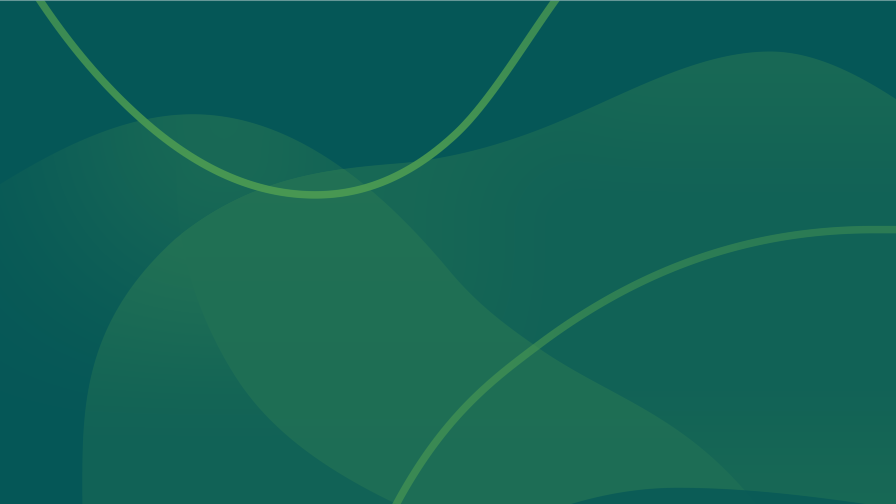
Reproduce this background procedurally as a Shadertoy shader.

```glsl
// Translucent green hills over deep teal, crossed by two rounded ribbons.
// Outlines are chained cubic Hermite curves on a 16 x 9 canvas grid; each
// layer adds coverage towards one accent green, softened by broad gradients.

const vec2 GRID = vec2(16.0, 9.0);
const vec3 TEAL = vec3(0.02, 0.34, 0.34);
const vec3 LEAF = vec3(0.30, 0.60, 0.315);
const vec3 RIBBON = vec3(0.29, 0.60, 0.32);
const vec3 RIM = vec3(0.50, 0.66, 0.66);

// Knots hold (position, value, slope); returns (value, slope) at x.
// Beyond the end knots the curve continues as a straight line.
vec2 hermite(float x, vec3 a, vec3 b) {
    float span = b.x - a.x;
    float s = (x - a.x) / span;
    float t = clamp(s, 0.0, 1.0);
    float rise = b.y - a.y;
    float m0 = a.z * span;
    float m1 = b.z * span;
    float c2 = 3.0 * rise - 2.0 * m0 - m1;
    float c3 = m0 + m1 - 2.0 * rise;
    float value = a.y + t * (m0 + t * (c2 + t * c3));
    float slope = m0 + t * (2.0 * c2 + 3.0 * t * c3);
    return vec2(value + (s - t) * slope, slope / span);
}

vec2 curve3(float x, vec3 a, vec3 b, vec3 c) {
    return x < b.x ? hermite(x, a, b) : hermite(x, b, c);
}

vec2 curve5(float x, vec3 a, vec3 b, vec3 c, vec3 d, vec3 e) {
    return x < c.x ? curve3(x, a, b, c) : curve3(x, c, d, e);
}

// Approximate signed distance, positive below the curve.
float below(float y, vec2 curve) {
    return (curve.x - y) / sqrt(1.0 + curve.y * curve.y);
}

float cover(float dist, float pixel) {
    return smoothstep(-0.5 * pixel, 0.5 * pixel, dist);
}

float stroke(float dist, float halfWidth, float pixel) {
    return cover(halfWidth - abs(dist), pixel);
}

void mainImage(out vec4 fragColor, in vec2 fragCoord) {
    vec2 p = fragCoord / iResolution.xy * GRID;
    float pixel = 1.3 * GRID.y / iResolution.y;

    // Left hill, descending to the lower right
    float hillDist = below(p.y, curve5(p.x,
        vec3(0.0, 5.71, 0.62), vec3(3.44, 6.96, 0.0), vec3(8.02, 4.17, -1.2),
        vec3(9.58, 2.81, -0.70), vec3(13.5, 0.0, -1.25)));
    float hill = cover(hillDist, pixel);

    // Wide wave: a steep left flank, then a rolling crest
    float flankDist = -below(p.x, hermite(p.y,
        vec3(0.0, 1.47, 0.0), vec3(4.73, 3.125, 1.1)));
    float crestDist = below(p.y, curve5(p.x,
        vec3(3.125, 4.73, 0.82), vec3(7.08, 6.08, 0.08), vec3(9.79, 6.75, 0.4),
        vec3(13.75, 8.08, 0.0), vec3(16.0, 7.23, -0.65)));
    float waveDist = p.x < 3.125 ? (p.y < 4.73 ? flankDist : -1.0) : crestDist;
    float wave = cover(waveDist, pixel);

    // Inner leaf boundary and the dark swell at the foot
    float leafDist = -below(p.x, curve3(p.y,
        vec3(0.0, 7.08, -2.1), vec3(2.33, 4.17, -0.62), vec3(5.88, 3.15, 0.0)));
    float leaf = cover(leafDist, pixel) * hill;
    float swell = cover(below(p.y, curve3(p.x,
        vec3(10.2, 0.0, 0.3), vec3(12.1, 0.29, 0.0), vec3(16.0, -0.08, -0.15))), pixel);

    // Layer gradients
    float spread = (p.x - 4.0) / 3.4;
    float hillTint = 0.27 * exp(-spread * spread) * smoothstep(1.0, 6.8, p.y);
    float leftGlow = 0.09 * smoothstep(10.5, 6.5, p.x) * smoothstep(0.5, 4.5, p.y);
    float crestGlow = 0.10 * smoothstep(5.0, 8.2, p.y) * smoothstep(6.0, 12.0, p.x);
    float footGlow = 0.09 * smoothstep(2.5, 0.0, p.y) * smoothstep(6.0, 10.0, p.x);
    float waveTint = 0.165 + leftGlow + crestGlow + footGlow;
    float tint = 1.0 - (1.0 - hill * hillTint) * (1.0 - wave * waveTint);
    float leafTint = 0.33 + 0.010 * p.y;
    tint += 0.015 * leaf * (1.0 - wave) * smoothstep(6.6, 5.6, p.y);
    tint = mix(tint, leafTint, leaf * wave);
    tint *= mix(1.0, 0.25, swell);
    vec3 color = mix(TEAL, LEAF, tint);

    // Ribbons
    float bowl = stroke(below(p.y, curve5(p.x,
        vec3(0.71, 9.0, -1.5), vec3(2.6, 6.81, -0.87), vec3(5.63, 5.52, 0.0),
        vec3(8.13, 6.6, 0.93), vec3(9.92, 9.0, 1.4))), 0.067, pixel);
    float arch = stroke(below(p.y, curve3(p.x,
        vec3(7.08, 0.0, 1.85), vec3(9.63, 2.85, 0.75), vec3(15.6, 4.9, 0.0))), 0.067, pixel);
    color = mix(color, RIBBON, bowl * mix(0.95, 0.78, smoothstep(5.5, 9.0, p.y)));
    color = mix(color, RIBBON, arch * mix(0.64, 0.46, smoothstep(7.0, 14.0, p.x)));

    // Pale hairline along the top
    color = mix(color, RIM, smoothstep(8.97, 9.0, p.y));
    fragColor = vec4(color, 1.0);
}
```
